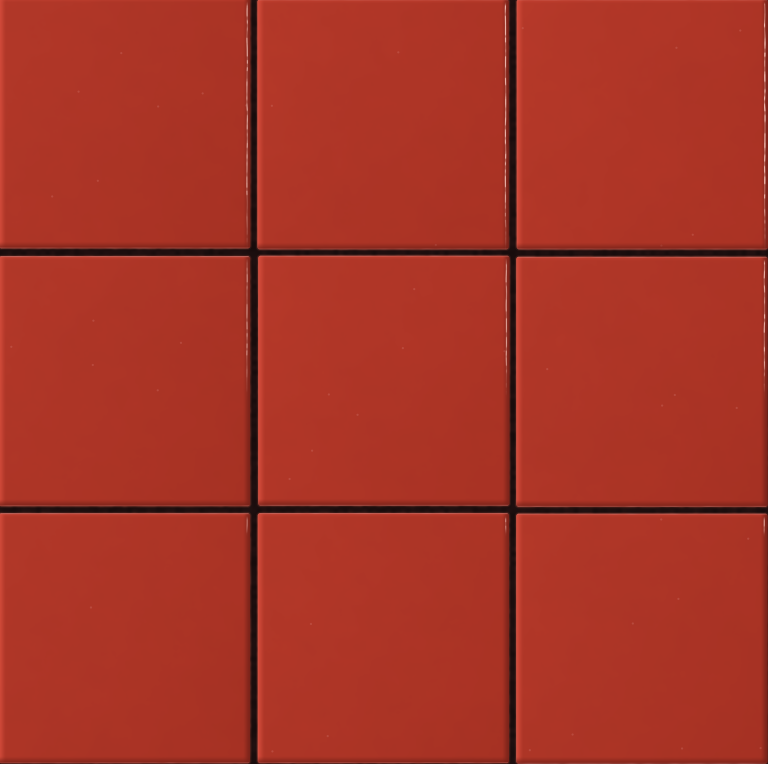
This texture is drawn by a WebGL 1 fragment shader. Its source:

```glsl
precision highp float;
// Three by three glossy red ceramic tiles with soft bevels, glints and dark joints.
uniform vec2 u_resolution;

#define PITCH 0.3368
#define HALF_SIZE 0.1637
#define CORNER 0.0035
#define JITTER 0.0007
#define BEVEL 0.010
#define RIM_WIDTH 0.0022
#define GLINT_INSET 0.0042
#define GLINT_WIDTH 0.0016
#define MOTTLE 0.022
#define SPECK_CHANCE 0.035

const vec3 GLAZE_LIGHT = vec3(0.705, 0.220, 0.160);
const vec3 GLAZE_DEEP = vec3(0.655, 0.194, 0.138);
const vec3 BEVEL_LIT = vec3(0.835, 0.300, 0.235);
const vec3 BEVEL_SHADE = vec3(0.460, 0.130, 0.095);
const vec3 RIM = vec3(0.830, 0.490, 0.460);
const vec3 GLINT = vec3(0.980, 0.800, 0.760);
const vec3 JOINT_CORE = vec3(0.110, 0.055, 0.055);
const vec3 JOINT_EDGE = vec3(0.270, 0.120, 0.100);

float hash(vec2 p) {
  return fract(sin(dot(p, vec2(127.1, 311.7))) * 43758.545);
}

float noise(vec2 p) {
  vec2 i = floor(p), f = fract(p);
  f = f * f * (3.0 - 2.0 * f);
  return mix(mix(hash(i), hash(i + vec2(1.0, 0.0)), f.x),
             mix(hash(i + vec2(0.0, 1.0)), hash(i + 1.0), f.x), f.y);
}

float fbm(vec2 p) {
  float sum = 0.0, amp = 0.5;
  for (int i = 0; i < 4; i++) {
    sum += amp * noise(p);
    p = mat2(1.6, 1.2, -1.2, 1.6) * p + 7.3;
    amp *= 0.5;
  }
  return sum;
}

// Signed distance to a rounded square.
float tileDistance(vec2 q) {
  vec2 d = abs(q) - HALF_SIZE + CORNER;
  return length(max(d, 0.0)) + min(max(d.x, d.y), 0.0) - CORNER;
}

// One at an edge, falling to zero over the given width.
float nearEdge(float d, float width) {
  return 1.0 - smoothstep(0.0, width, d);
}

// Small chips and dust grains scattered on a coarse grid.
float specks(vec2 p, float px) {
  vec2 g = p / 0.028, id = floor(g);
  vec2 at = 0.2 + 0.6 * vec2(hash(id + 3.1), hash(id + 8.7));
  float d = length(fract(g) - at) * 0.028;
  float present = step(1.0 - SPECK_CHANCE, hash(id + 21.0));
  return present * (1.0 - smoothstep(0.0005, 0.0009 + px, d));
}

void main() {
  vec2 p = gl_FragCoord.xy / u_resolution;
  float px = 1.0 / min(u_resolution.x, u_resolution.y);

  // Tile index runs from -1 to 1 on both axes.
  vec2 centre = vec2(0.4993, 0.5010);
  vec2 cell = floor((p - centre) / PITCH + 0.5);
  vec2 shift = vec2(hash(cell + 11.0), hash(cell + 37.0)) - 0.5;
  vec2 q = p - centre - cell * PITCH - 2.0 * JITTER * shift;
  float d = tileDistance(q);
  vec2 low = q + HALF_SIZE;   // distance from left and bottom
  vec2 high = HALF_SIZE - q;  // distance from right and top

  // Glaze: slow diagonal falloff, cloudy mottling, slight tone per tile.
  float fall = 0.5 + (0.8 * q.x - 0.45 * q.y) / (2.5 * HALF_SIZE);
  vec3 tile = mix(GLAZE_LIGHT, GLAZE_DEEP, clamp(fall, 0.0, 1.0));
  tile *= 1.0 + MOTTLE * (fbm(p * 45.0 + cell * 5.0) - 0.47);
  tile *= 1.0 + 0.025 * (fbm(p * 9.0) - 0.47);
  tile *= 1.0 + 0.02 * (hash(cell + 5.0) - 0.5);
  tile = mix(tile, RIM, 0.3 * specks(p, px));

  // Bevels: lit on the left, shaded on the right and bottom.
  tile = mix(tile, BEVEL_LIT, 0.9 * nearEdge(low.x, BEVEL));
  tile = mix(tile, BEVEL_LIT, 0.35 * nearEdge(high.y, 0.6 * BEVEL));
  tile = mix(tile, BEVEL_SHADE, 0.75 * nearEdge(low.y, BEVEL));
  tile = mix(tile, BEVEL_SHADE, 0.85 * nearEdge(high.x, BEVEL));

  // Worn pale rims, strongest along the top.
  float wear = 0.55 + 0.6 * noise(p * 90.0);
  float rimWidth = max(RIM_WIDTH, 1.5 * px);
  tile = mix(tile, RIM, 0.75 * wear * nearEdge(high.y, rimWidth));
  tile = mix(tile, RIM, 0.50 * wear * nearEdge(low.y, rimWidth));
  tile = mix(tile, RIM, 0.25 * wear * nearEdge(low.x, rimWidth));

  // Beaded glint on the right bevel, longer in each higher row.
  float reach = (0.06 + 0.44 * (cell.y + 1.0)) * 2.0 * HALF_SIZE;
  float along = smoothstep(0.003, 0.010, high.y)
              * (1.0 - smoothstep(0.75 * reach, 1.1 * reach + 0.01, high.y));
  float beads = smoothstep(0.15, 0.75, noise(vec2(cell.x * 17.0 + 3.0, p.y * 210.0)));
  float wobble = 0.0006 * (noise(vec2(cell.x + 9.0, p.y * 60.0)) - 0.5);
  float line = nearEdge(abs(high.x - GLINT_INSET + wobble), max(GLINT_WIDTH, px));
  float power = 0.7 + 0.15 * cell.y + 0.12 * cell.x;
  tile = mix(tile, GLINT, clamp(line * along * power * (0.4 + 0.6 * beads), 0.0, 1.0));

  // Joint: dark core with a warm bounce beside the tiles.
  vec3 joint = mix(JOINT_EDGE, JOINT_CORE, smoothstep(0.0, 0.0028, d));
  joint *= 0.8 + 0.4 * noise(p * 160.0);

  float cover = 1.0 - smoothstep(-0.6 * px, 0.6 * px, d);
  gl_FragColor = vec4(mix(joint, tile, cover), 1.0);
}
```
